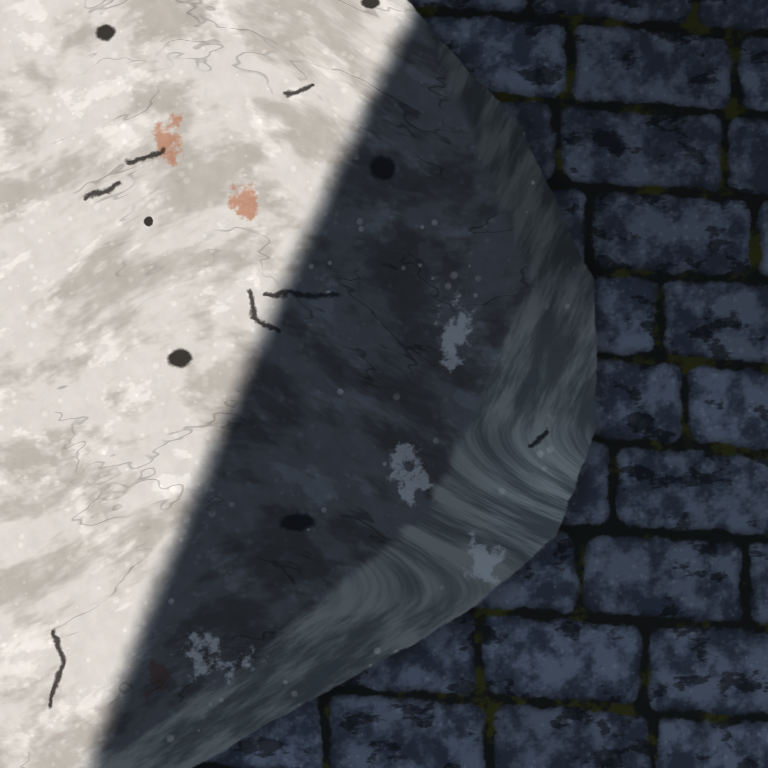
Give the GLSL for this texture, as a Shadertoy shader.

```glsl
// A pale weathered slab with bevelled sides, cut by a diagonal shadow, on shaded paving.
// Convex outlines bound the slab and its top, offset rounded boxes make the paving;
// layered sines and cellular noise give the veins, mottling and grain.

const mat2 TURN = mat2(.8, .6, -.6, .8);

float ramp(float a, float b, float x) { return smoothstep(a, b, x); }

float hash(vec2 p) { return fract(sin(dot(p, vec2(127.1, 311.7))) * 43758.5); }

// Layered sines, each octave turned and finer
float waves(vec2 p) {
  float sum = 0., gain = .5;
  for (int i = 0; i < 6; i++) {
    p = TURN * p * 1.75 + vec2(1.7, .6);
    sum += gain * sin(p.x + sin(p.y * 1.3)) * cos(p.y + sin(p.x * .7));
    gain *= .68;
  }
  return sum;
}

// Cellular specks: share is the part of the cells that hold one
float specks(vec2 p, float share) {
  float mask = 0.;
  for (int k = 0; k < 9; k++) {
    vec2 cell = floor(p) + vec2(k % 3 - 1, k / 3 - 1);
    vec2 centre = cell + vec2(hash(cell), hash(cell + 17.3));
    float radius = .15 + .3 * hash(cell + 5.1);
    mask = max(mask, ramp(radius, radius * .4, length(p - centre)) * step(hash(cell + 9.7), share));
  }
  return mask;
}

// Signed distance to a convex outline, corners from top to bottom
float outline(vec2 p, vec2 corners[7]) {
  float d = -1.;
  for (int i = 0; i < 6; i++) {
    vec2 side = normalize(corners[i + 1] - corners[i]);
    d = max(d, dot(p - corners[i], vec2(-side.y, side.x)));
  }
  return d;
}

float segment(vec2 p, vec2 a, vec2 b) {
  vec2 ab = b - a;
  return length(p - a - ab * clamp(dot(p - a, ab) / dot(ab, ab), 0., 1.));
}

float blotch(vec2 p, vec3 spot, float rough) {
  return ramp(1., .4, length(p - spot.xy) / spot.z + rough);
}

vec3 paving(vec2 p) {
  const vec2 BLOCK = vec2(.215, .1115);
  float starts[10] = float[](.69, .742, .729, .768, .859, .892, .8, .755, .625, .638);
  vec2 q = p + .004 * vec2(waves(p * 9.), waves(p * 9. + 4.));
  float row = (.961 - q.y - .07 * (q.x - .91)) / BLOCK.y + 1.;
  row += .12 * sin(.39 * (row - 1.));
  vec2 cell = vec2((q.x - starts[clamp(int(floor(row)), 0, 9)]) / BLOCK.x, row);
  vec2 local = abs(fract(cell) - .5) * BLOCK;
  float corner = .016;
  float d = length(max(local - BLOCK * .5 + .005 + corner, 0.)) - corner + .005 * waves(p * 28.);

  float id = hash(floor(cell));
  float mottle = waves(p * 24. + id * 20.);
  vec3 face = mix(vec3(.115, .14, .185), vec3(.225, .26, .32), ramp(-.55, .5, mottle));
  face *= (.92 + .16 * id) * (1. - .45 * ramp(.3, .6, waves(p * vec2(17, 28) + 8.)));
  face = (face + .035 * specks(p * 95., .3)) * mix(.72, 1., ramp(.001, -.011, d));
  vec3 moss = mix(vec3(.055, .065, .07), vec3(.12, .13, .065), ramp(0., .5, waves(p * 19.)));
  return mix(moss, face, ramp(.002, -.003, d)) * mix(1.08, .86, p.y);
}

// Dark pits and cracks on the slab
float damage(vec2 p) {
  vec4 pits[6] = vec4[](vec4(.137, .958, .014, .011), vec4(.235, .534, .019, .014),
    vec4(.497, .78, .018, .017), vec4(.482, .997, .014, .009),
    vec4(.193, .712, .007, .007), vec4(.387, .32, .025, .013));
  vec4 cracks[9] = vec4[](vec4(.325, .622, .328, .59), vec4(.328, .59, .362, .57),
    vec4(.07, .18, .085, .14), vec4(.085, .14, .068, .083), vec4(.168, .789, .21, .805),
    vec4(.117, .743, .155, .763), vec4(.37, .876, .404, .888),
    vec4(.345, .617, .44, .613), vec4(.69, .42, .715, .438));
  float mask = 0., rough = waves(p * 30.);
  for (int i = 0; i < 6; i++)
    mask = max(mask, .9 * ramp(1.1, .75, length((p - pits[i].xy) / pits[i].zw) + .25 * rough));
  vec2 q = p + .006 * vec2(waves(p * 22.), rough);
  for (int i = 0; i < 9; i++)
    mask = max(mask, .8 * ramp(.0055, .001, segment(q, cracks[i].xy, cracks[i].zw)));
  return mask;
}

vec3 slab(vec2 p, float topDistance) {
  // Swirled veins, pale patches and grain
  vec2 swirl = p + .05 * sin(p.yx * vec2(13, 9) + vec2(.5, 2));
  vec3 stone = mix(vec3(.75, .72, .685), vec3(.87, .85, .82), ramp(-.5, .2, waves(swirl * vec2(9, 15))));
  stone += .07 * ramp(.25, .6, waves(swirl * vec2(16, 22) + 7.));
  float vein = ramp(.05, 0., abs(waves(swirl * vec2(4, 9) + 2.)));
  stone *= 1. - .16 * vein * ramp(-.1, .4, waves(p * 6. + 5.));
  stone += .025 * waves(p * 48.) + .05 * specks(p * 75., .18);
  vec3 shade = pow(stone / .87, vec3(2)) * vec3(.17, .2, .25);

  // Bevels: streaks follow each facet
  vec2 along = normalize(mix(vec2(.84, .54), vec2(.42, .91), ramp(.2, .45, p.y)));
  vec2 q = vec2(dot(p, along), dot(p, vec2(-along.y, along.x)));
  float streak = waves(TURN * (q * vec2(9, 34)));
  vec3 bevel = mix(vec3(.16, .185, .21), vec3(.28, .31, .335), ramp(-.6, .6, streak));
  bevel *= mix(1., .7, ramp(.52, .68, p.y)) * (1. + .22 * ramp(.14, 0., length(p - vec2(.72, .36))));
  shade = mix(shade, bevel, ramp(-.006, .012, topDistance + .008 * streak));

  // Chalky and rusty blotches
  vec3 chalk[4] = vec3[](vec3(.53, .38, .04), vec3(.27, .14, .045), vec3(.635, .27, .035), vec3(.59, .56, .04));
  vec3 rust[3] = vec3[](vec3(.215, .82, .032), vec3(.318, .742, .024), vec3(.21, .115, .028));
  float rough = waves(p * 32.);
  for (int i = 0; i < 4; i++)
    shade = mix(shade, vec3(.4, .44, .49), .65 * blotch(p, chalk[i], .25 + 1.1 * rough));
  for (int i = 0; i < 3; i++) {
    float mask = .6 * blotch(p, rust[i], .2 + rough);
    stone = mix(stone, vec3(.72, .43, .3), mask);
    shade = mix(shade, vec3(.15, .11, .11), mask);
  }
  shade += .11 * specks(p * 62. + 3., .13) * ramp(-.2, .4, waves(p * 8.));

  // Soft edge of the cast shadow
  float shadowEdge = .117 + .36 * p.y + .068 * p.y * p.y;
  float lit = ramp(.022, -.022, p.x - shadowEdge + .003 * rough);
  vec3 hollow = mix(vec3(.05, .06, .08), vec3(.17, .155, .14), lit);
  return mix(mix(shade, stone, lit), hollow, damage(p));
}

void mainImage(out vec4 fragColor, in vec2 fragCoord) {
  vec2 p = fragCoord / iResolution.xy;
  vec2 rim[7] = vec2[](vec2(.53, 1), vec2(.68, .83), vec2(.773, .635), vec2(.777, .44),
    vec2(.72, .3), vec2(.62, .21), vec2(.25, 0));
  vec2 top[7] = vec2[](vec2(.53, 1), vec2(.6, .85), vec2(.69, .63), vec2(.555, .335),
    vec2(.345, .155), vec2(.225, .073), vec2(.11, 0));
  float rimDistance = outline(p, rim) + .004 * waves(p * 14.);
  vec3 ground = paving(p) * mix(.75, 1., ramp(0., .03, rimDistance));
  vec3 color = mix(slab(p, outline(p, top)), ground, ramp(-.002, .002, rimDistance));
  fragColor = vec4(clamp(color, 0., 1.), 1);
}
```
